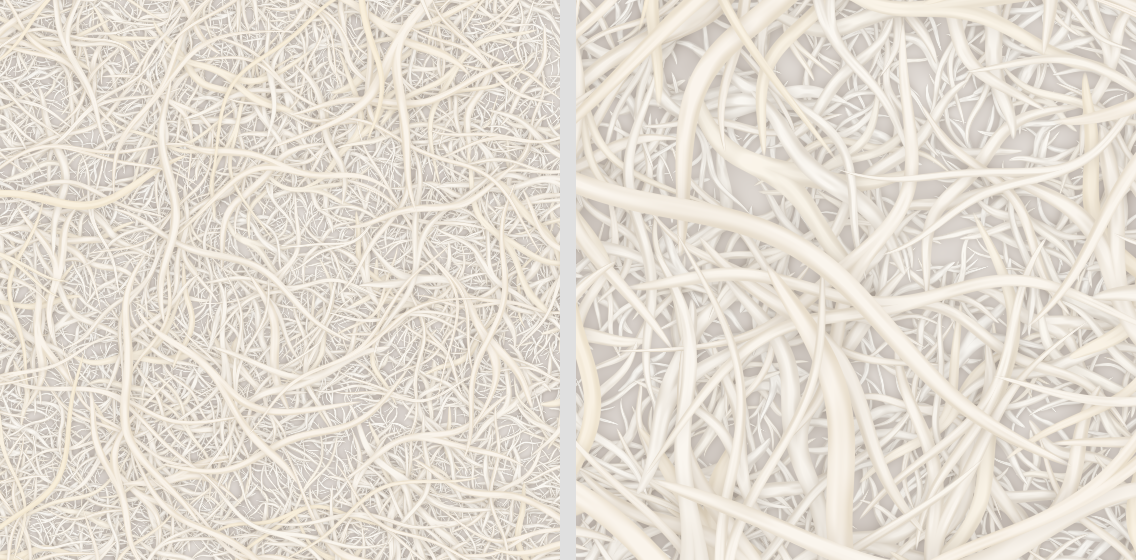
Left: the whole. Right: its middle third, enlarged.
Reproduce this texture procedurally as a WebGL 2 fragment shader.

```glsl
#version 300 es
precision highp float;
// A pale mat of tangled plant fibres, built from layers of scattered strands.
// Each cell of a layer holds bent, tapered and sometimes forked strands; layers
// run from fine cool fibres in the gaps to long cream ones with soft shadows.
uniform vec2 u_resolution;
out vec4 fragColor;

const int LAYERS = 10;
const int STRANDS_PER_CELL = 2;
const float TAU = 6.2832;

const vec3 GAP_DARK   = vec3(0.815, 0.785, 0.765);
const vec3 GAP_LIGHT  = vec3(0.90, 0.88, 0.86);
const vec3 COOL_EDGE  = vec3(0.855, 0.835, 0.81);
const vec3 COOL_CORE  = vec3(0.985, 0.98, 0.965);
const vec3 CREAM_EDGE = vec3(0.915, 0.87, 0.795);
const vec3 CREAM_CORE = vec3(0.98, 0.955, 0.92);
const vec3 GOLD       = vec3(0.97, 0.92, 0.81);

vec4 hash4(vec3 p) {
    vec4 q = fract(p.xyzx * vec4(0.1031, 0.1030, 0.0973, 0.1099));
    q += dot(q, q.wzxy + 33.33);
    return fract((q.xxyz + q.yzzw) * q.zywx);
}

float valueNoise(vec2 p, float seed) {
    vec2 cell = floor(p);
    vec2 f = fract(p);
    f = f * f * (3.0 - 2.0 * f);
    float a = hash4(vec3(cell, seed)).x;
    float b = hash4(vec3(cell + vec2(1, 0), seed)).x;
    float c = hash4(vec3(cell + vec2(0, 1), seed)).x;
    float d = hash4(vec3(cell + vec2(1, 1), seed)).x;
    return mix(mix(a, b, f.x), mix(c, d, f.x), f.y);
}

vec2 rotate(vec2 p, float angle) {
    float c = cos(angle), s = sin(angle);
    return vec2(c * p.x + s * p.y, c * p.y - s * p.x);
}

// Composites one strand over a colour; p is relative to the strand centre.
vec3 drawStrand(vec3 under, vec2 p, float halfWidth, float depth, float pixel,
                vec4 shape, vec4 look) {
    p = rotate(p, shape.z * TAU);
    float halfLength = mix(0.5, 0.9, shape.w);
    float along = p.x / halfLength;
    if (abs(along) >= 1.0) return under;

    // Bent centre line with a slight wave; some strands split in two
    float bend = (look.x - 0.5) * 0.9;
    float phase = look.y * TAU;
    float offset = p.y - bend * (p.x * p.x - 0.25) - 0.04 * sin(p.x * 7.0 + phase);
    float slope = 2.0 * bend * p.x + 0.28 * cos(p.x * 7.0 + phase);
    if (look.z > 0.5) {
        float opened = max(p.x + 0.15, 0.0);
        float spread = mix(0.15, 0.5, look.w);
        offset = abs(offset) - spread * opened * opened;
        slope += 2.0 * spread * opened;
    }
    offset *= inversesqrt(1.0 + slope * slope);

    float taper = sqrt(1.0 - along * along);
    float width = halfWidth * mix(0.55, 1.4, look.w * look.w) * taper;
    float dist = abs(offset);
    float across = offset / max(width, pixel);

    // Soft contact shadow below the strand
    float reach = width * 2.2 + pixel;
    float shadow = exp(-dist * dist / (reach * reach)) * taper;
    under *= 1.0 - shadow * vec3(0.055, 0.062, 0.07);

    // Lit core, warmer edges and fine grain running lengthwise
    float grain = valueNoise(vec2(p.x * 9.0, across * 2.2 + 20.0), look.x * 91.0);
    float lit = 1.0 - smoothstep(0.15, 1.1, abs(across - 0.15));
    lit = clamp(lit + (grain - 0.5) * 0.75, 0.0, 1.0);
    float warmth = clamp(depth * 0.9 + look.y * 0.5 - 0.15, 0.0, 1.0);
    vec3 body = mix(mix(COOL_EDGE, CREAM_EDGE, warmth),
                    mix(COOL_CORE, CREAM_CORE, warmth), lit);
    body = mix(body, GOLD, 0.55 * warmth * smoothstep(0.72, 0.95, look.x));

    float cover = 1.0 - smoothstep(width - pixel, width + pixel, dist);
    return mix(under, body, cover * smoothstep(0.0, 0.35, taper));
}

vec3 drawLayer(vec3 colour, vec2 uv, float cells, float halfWidth, float depth,
               float seed, float pixel) {
    vec2 p = uv * cells + seed * 7.31;
    vec2 home = floor(p);
    for (int j = -1; j <= 1; j++)
    for (int i = -1; i <= 1; i++)
    for (int k = 0; k < STRANDS_PER_CELL; k++) {
        vec2 cell = home + vec2(i, j);
        float id = seed * 5.0 + float(k);
        vec4 shape = hash4(vec3(cell, id));
        vec4 look = hash4(vec3(cell + 57.0, id + 113.0));
        // Thin out strands in patches to leave darker hollows
        vec2 site = (cell + shape.xy - seed * 7.31) / cells;
        if (look.y > 0.5 + 0.95 * valueNoise(site * 7.0 + 30.0, 3.0)) continue;
        colour = drawStrand(colour, p - cell - shape.xy, halfWidth * cells,
                            depth, pixel * cells, shape, look);
    }
    return colour;
}

void main() {
    vec2 uv = gl_FragCoord.xy / u_resolution.y;
    float pixel = 0.7 / u_resolution.y;

    // Mottled depth seen through the gaps
    float mottle = 0.6 * valueNoise(uv * 9.0, 1.0) + 0.4 * valueNoise(uv * 70.0, 2.0);
    vec3 colour = mix(GAP_DARK, GAP_LIGHT, mottle);

    // Fine, short fibres first, then longer and wider ones
    for (int n = 0; n < LAYERS; n++) {
        float depth = float(n) / float(LAYERS - 1);
        float cells = 30.0 * pow(0.11, depth);
        float halfWidth = mix(0.0019, 0.0066, depth);
        colour = drawLayer(colour, uv, cells, halfWidth, depth, float(n + 1), pixel);
    }
    fragColor = vec4(colour, 1.0);
}
```
